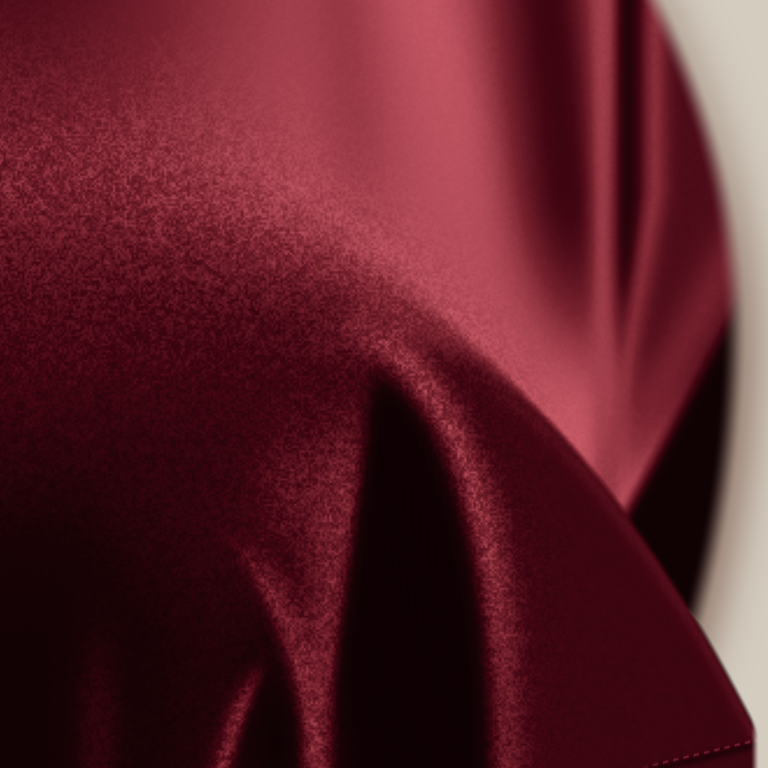
A WebGL 1 fragment shader for this texture:

```glsl
precision highp float;
// Draped crimson velvet with soft folds, a dark hollow and a pale blurred backdrop.
uniform vec2 u_resolution;

const vec3 BLACK_RED = vec3(0.04, 0.003, 0.008);
const vec3 DEEP_RED = vec3(0.10, 0.01, 0.02);
const vec3 WINE = vec3(0.26, 0.02, 0.07);
const vec3 ROSE = vec3(0.47, 0.13, 0.18);
const vec3 SHEEN = vec3(0.74, 0.32, 0.37);
const vec3 BACKDROP = vec3(0.83, 0.80, 0.75);
const vec3 BACKDROP_SHADE = vec3(0.62, 0.53, 0.48);
const float GRAIN_CELLS = 330.0;
const float GRAIN_STRENGTH = 0.34;
const float RIB_COUNT = 105.0;
const float STITCH_COUNT = 75.0;

float hash(vec2 p) {
  vec3 q = fract(vec3(p.xyx) * 0.1031);
  q += dot(q, q.yzx + 33.33);
  return fract((q.x + q.y) * q.z);
}

float noise(vec2 p) {
  vec2 i = floor(p), f = fract(p);
  f = f * f * (3.0 - 2.0 * f);
  return mix(mix(hash(i), hash(i + vec2(1, 0)), f.x),
             mix(hash(i + vec2(0, 1)), hash(i + vec2(1, 1)), f.x), f.y);
}

// Bell profile with separate widths on its left and right side.
float ridge(float d, float left, float right) {
  float k = d / (d < 0.0 ? left : right);
  return exp(-k * k);
}

float blob(vec2 p, vec2 center, vec2 radius) {
  vec2 d = (p - center) / radius;
  return exp(-dot(d, d));
}

// Height of the crest where the lit upper cloth rolls into the front.
float crest(float x) { return 0.70 - 0.68 * x * x * x; }

vec3 velvet(float tone) {
  float t = clamp(tone, 0.0, 1.1) * 4.0;
  vec3 c = mix(BLACK_RED, DEEP_RED, min(t, 1.0));
  c = mix(c, WINE, clamp(t - 1.0, 0.0, 1.0));
  c = mix(c, ROSE, clamp(t - 2.0, 0.0, 1.0));
  return mix(c, SHEEN, max(t - 3.0, 0.0));
}

// Lit upper cloth and the hanging folds behind the crest.
float backTone(vec2 p) {
  float x = p.x, y = p.y;
  float tone = 0.76 + 0.20 * smoothstep(0.0, 0.5, x);
  tone -= 0.20 * blob(p, vec2(0.0, 1.04), vec2(0.26, 0.17));
  tone -= 0.08 * ridge(x - 0.53 + 0.08 * y, 0.05, 0.05) * smoothstep(0.6, 0.85, y);
  tone += 0.06 * ridge(x - 0.92 + 0.36 * y, 0.07, 0.05);
  float valley = ridge(x - 0.815 + 0.10 * y, 0.075, 0.055);
  tone = mix(tone, 0.47, valley * smoothstep(0.44, 0.76, y));
  tone = mix(tone, 0.55, smoothstep(0.79, 0.83, x) * smoothstep(0.36, 0.56, y));
  tone = mix(tone, 0.30, ridge(x - 0.819, 0.018, 0.02) * smoothstep(0.48, 0.68, y));
  tone = mix(tone, 0.90, 0.85 * ridge(x - 0.784, 0.016, 0.014));
  float bend = max(0.75 - y, 0.0);
  tone = mix(tone, 0.85, 0.85 * ridge(x - 0.853 + 0.16 * bend, 0.018, 0.018));
  float slant = y - 0.57 - 1.83 * (x - 0.948);
  tone = mix(tone, 0.76, 0.8 * ridge(slant - 0.085, 0.06, 0.07) * smoothstep(0.78, 0.86, x));
  return mix(0.10, tone, smoothstep(-0.035, 0.035, slant));
}

// Shaded front cloth: narrow ridges around the hollow folds.
float frontTone(vec2 p) {
  float x = p.x, y = p.y;
  float tone = 0.14 + 0.42 * smoothstep(0.12, 0.68, y);
  tone += 0.16 * smoothstep(0.06, 0.30, x) * (1.0 - smoothstep(0.25, 0.5, y));
  tone = mix(tone, 0.46, smoothstep(0.58, 0.66, x));
  tone += 0.20 * ridge(x - 0.125, 0.035, 0.035) * (1.0 - smoothstep(0.05, 0.28, y));
  tone += 0.20 * blob(p, vec2(0.39, 0.36), vec2(0.06, 0.09));

  float y2 = y * y;
  float rightX = 0.66 - 0.3 * y2 - 2.3 * y2 * y2 * y2;
  float rightSlope = 0.6 * y + 13.8 * y2 * y2 * y;
  float rightD = (x - rightX) / sqrt(1.0 + rightSlope * rightSlope);
  float leftD = x - 0.405 - 0.13 * y;
  float hollow = smoothstep(-0.005, 0.035, leftD) * (1.0 - smoothstep(-0.05, -0.008, rightD));
  tone = mix(tone, 0.07, hollow * (1.0 - smoothstep(0.46, 0.55, y)));
  float leftRidge = ridge(leftD, 0.045, 0.018) * (1.0 - smoothstep(0.36, 0.53, y));
  tone = mix(tone, 0.78, 0.8 * leftRidge);
  float rightRidge = ridge(rightD, 0.018, 0.028) * (1.0 - smoothstep(0.54, 0.60, y));
  tone = mix(tone, 0.84, rightRidge * mix(0.5, 0.92, smoothstep(0.0, 0.35, y)));
  tone = mix(tone, 0.82, 0.55 * blob(p, vec2(0.485, 0.565), vec2(0.06, 0.035)));

  float pocketD = x - 0.41 + 1.1 * y2;
  float pocket = blob(p, vec2(0.36, 0.03), vec2(0.045, 0.11));
  tone = mix(tone, 0.08, pocket);
  float pocketRim = ridge(pocketD, 0.016, 0.03) * (1.0 - smoothstep(0.22, 0.33, y));
  tone = mix(tone, 0.77, 0.85 * pocketRim);
  float smallD = x - 0.291 - 0.24 * y - 0.9 * y2;
  return mix(tone, 0.78, 0.85 * ridge(smallD, 0.018, 0.012) * (1.0 - smoothstep(0.08, 0.16, y)));
}

void main() {
  vec2 p = gl_FragCoord.xy / u_resolution;
  float above = p.y - crest(p.x);
  float sharp = smoothstep(0.28, 0.72, p.x);
  float softness = mix(0.12, 0.009, sharp);
  float behind = smoothstep(-softness, softness, above);
  float tone = mix(frontTone(p), backTone(p), behind);
  tone += 0.10 * sharp * ridge(above + 0.014, 0.022, 0.012);

  // Pile grain and faint ribs, strongest in the focal band.
  float focus = 1.0 - smoothstep(0.05, 0.38, above + 0.35 * p.x);
  focus *= 1.0 - 0.75 * smoothstep(0.62, 0.78, p.x);
  float grain = 0.65 * noise(p * GRAIN_CELLS) + 0.35 * noise(p * GRAIN_CELLS * 0.47) - 0.5;
  tone += grain * GRAIN_STRENGTH * (0.08 + focus) * smoothstep(0.0, 0.8, tone);
  float ribs = sin(6.2832 * RIB_COUNT * (p.x + 0.04 * p.y));
  tone += 0.025 * ribs * blob(p, vec2(0.54, 0.25), vec2(0.07, 0.25));

  // Hem stitches in the lower right corner.
  float hemD = p.y - 0.24 * (p.x - 0.835);
  float dash = smoothstep(0.15, 0.3, abs(fract(p.x * STITCH_COUNT) - 0.5));
  tone -= 0.16 * ridge(hemD + 0.006, 0.006, 0.006) * smoothstep(0.8, 0.86, p.x);
  tone += 0.30 * dash * ridge(hemD, 0.002, 0.002) * smoothstep(0.82, 0.86, p.x);

  // Cloth silhouette over the blurred backdrop.
  float h = p.y - 0.58;
  float rearEdge = 0.955 - (h > 0.0 ? 0.6 : 0.35) * h * h;
  float rear = 1.0 - smoothstep(-0.016, 0.018, p.x - rearEdge);
  float front = (1.0 - behind) * (1.0 - smoothstep(0.977, 0.989, p.x));
  float cover = max(front, rear * step(0.0, above + softness));
  float shade = ridge(p.x - rearEdge, 0.05, 0.045) * (1.0 - 0.5 * smoothstep(0.5, 0.9, p.y));
  vec3 backdrop = mix(BACKDROP, BACKDROP_SHADE, shade);
  gl_FragColor = vec4(mix(backdrop, velvet(tone), cover), 1.0);
}
```
